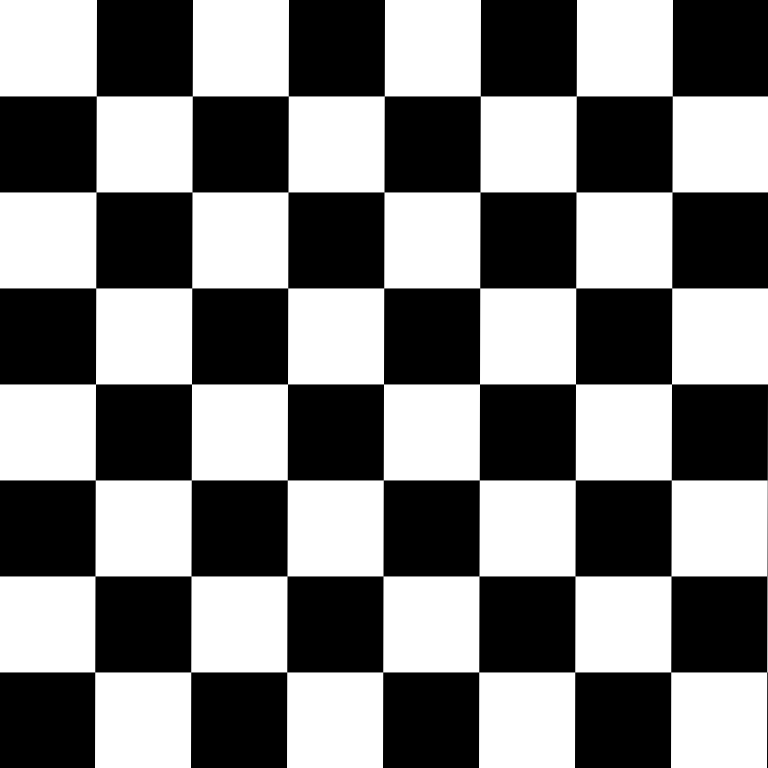
Reproduce this pattern procedurally as a WebGL 2 fragment shader.

```glsl
#version 300 es
precision highp float;
// Eight by eight black and white checkerboard with a very slight lean.

uniform vec2 u_resolution;
out vec4 fragColor;

const float CELLS = 8.0;
const float LEAN = 0.0026;      // sideways drift from bottom to top
const float DROP = 0.0006;      // small downward offset of the rows
const vec3 BLACK = vec3(0.0);
const vec3 WHITE = vec3(1.0);

// Signed distance to the nearest cell edge on each axis, positive in even cells.
vec2 edgeDistance(vec2 grid) {
    return abs(mod(grid - 0.5, 2.0) - 1.0) - 0.5;
}

// Smoothed checker: 0 where the cell parities agree, 1 where they differ.
float checker(vec2 grid, vec2 pixel) {
    vec2 side = clamp(2.0 * edgeDistance(grid) / pixel, -1.0, 1.0);
    return 0.5 - 0.5 * side.x * side.y;
}

// Canvas position to cell units, with the lean pivoting on the centre.
vec2 leaningGrid(vec2 uv, float lean, float drop) {
    vec2 shift = vec2(-lean * (uv.y - 0.5), drop);
    return (uv + shift) * CELLS;
}

void main() {
    vec2 uv = gl_FragCoord.xy / u_resolution;
    vec2 grid = leaningGrid(uv, LEAN, DROP);

    // Keep the left and top borders free of slivers from neighbouring cells.
    grid = vec2(max(grid.x, 0.1), min(grid.y, CELLS - 0.1));

    float tone = checker(grid, CELLS / u_resolution);
    fragColor = vec4(mix(BLACK, WHITE, tone), 1.0);
}
```
